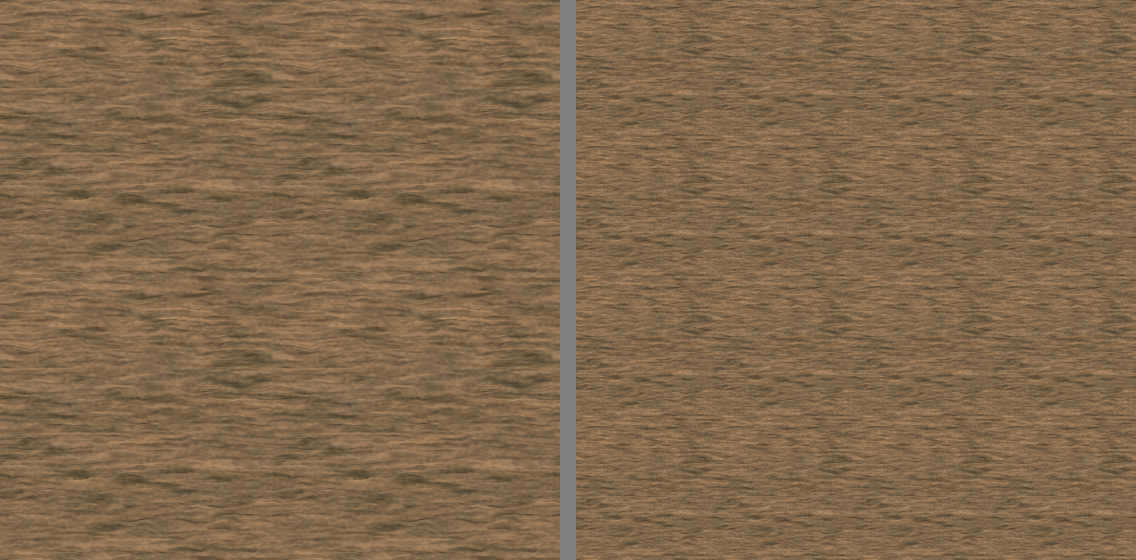
Left, the tile; right, the same tile 2 across and 2 down.
Write a three.js fragment shader that draws this texture.

```glsl
// Weathered brown wood with horizontal grain: layers of stretched, wrapping noise
// give faint bands, thin fibres and short dark streaks, and terraced noise lit from
// above gives split edges. Every layer has whole cell counts, so the surface tiles.
varying vec2 vUv;

const float REPEATS = 2.0;               // copies of the board across the canvas
const vec3 DARK_WOOD = vec3(0.40, 0.33, 0.24);
const vec3 LIGHT_WOOD = vec3(0.60, 0.48, 0.35);
const vec3 GREY_SHIFT = vec3(-0.014, 0.0, 0.014);

// Noise cells per board, across and up
const vec2 WAVE_CELLS = vec2(5.0, 12.0);
const vec2 RIPPLE_CELLS = vec2(17.0, 30.0);
const vec2 JAG_CELLS = vec2(50.0, 64.0);
const vec2 BAND_CELLS = vec2(2.0, 12.0);
const vec2 PATCH_CELLS = vec2(6.0, 36.0);
const vec2 FIBRE_CELLS = vec2(8.0, 80.0);
const vec2 FINE_CELLS = vec2(20.0, 122.0);
const vec2 GRAIN_CELLS = vec2(84.0, 128.0);
const vec2 STREAK_CELLS = vec2(8.0, 54.0);
const vec2 RIDGE_CELLS = vec2(8.0, 46.0);
const vec2 CHIP_CELLS = vec2(15.0, 76.0);

// Strength of each layer in the tone, 0 = dark wood and 1 = light wood
const float BASE_TONE = 0.60;
const float BAND = 0.22;
const float PATCH = 0.34;
const float FIBRE = 0.52;
const float FINE = 0.62;
const float GRAIN = 0.42;
const float STREAK = 0.42;
const float RELIEF = 0.48;

const float WAVE_HEIGHT = 0.014;
const float RIPPLE_HEIGHT = 0.009;
const float JAG_HEIGHT = 0.004;
const float LIGHT_STEP = 0.004;
const float EDGE_SOFTNESS = 0.10;

float hash(vec2 p) {
  vec3 q = fract(p.xyx * 0.1031);
  q += dot(q, q.yzx + 33.33);
  return fract((q.x + q.y) * q.z);
}

// One row of wrapping noise, slid by a random amount to hide the columns
float rowNoise(float x, float row, float cells, float seed) {
  vec2 key = vec2(37.0, 91.0) * seed;
  float t = (x + hash(vec2(row, 7.0) + key.yx)) * cells;
  float i = floor(t);
  float f = smoothstep(0.0, 1.0, t - i);
  float a = hash(vec2(mod(i, cells), row) + key);
  float b = hash(vec2(mod(i + 1.0, cells), row) + key);
  return mix(a, b, f);
}

// Wrapping noise from 0 to 1, blended between neighbouring rows
float noise(vec2 p, vec2 cells, float seed) {
  float y = p.y * cells.y;
  float row = floor(y);
  float low = rowNoise(p.x, mod(row, cells.y), cells.x, seed);
  float high = rowNoise(p.x, mod(row + 1.0, cells.y), cells.x, seed);
  return mix(low, high, smoothstep(0.0, 1.0, y - row));
}

// Noise centred on zero
float signedNoise(vec2 p, vec2 cells, float seed) {
  return noise(p, cells, seed) - 0.5;
}

// Flat layers with steep edges, like split sheets of wood
float terrace(vec2 p, vec2 cells, float seed) {
  return smoothstep(-EDGE_SOFTNESS, EDGE_SOFTNESS, signedNoise(p, cells, seed));
}

float surfaceHeight(vec2 p) {
  return terrace(p, RIDGE_CELLS, 1.0) + 0.6 * terrace(p, CHIP_CELLS, 2.0);
}

void main() {
  // Bend the grain gently and roughen it
  vec2 p = vUv * REPEATS;
  p.y += WAVE_HEIGHT * signedNoise(p, WAVE_CELLS, 5.0);
  p.y += RIPPLE_HEIGHT * signedNoise(p, RIPPLE_CELLS, 6.0);
  p.y += JAG_HEIGHT * signedNoise(p, JAG_CELLS, 3.0);

  // Tone bands and fibres
  float fine = signedNoise(p, FINE_CELLS, 10.0);
  float tone = BASE_TONE;
  tone += BAND * signedNoise(p, BAND_CELLS, 7.0);
  tone += PATCH * signedNoise(p, PATCH_CELLS, 8.0);
  tone += FIBRE * signedNoise(p, FIBRE_CELLS, 9.0);
  tone += FINE * fine;
  tone += GRAIN * signedNoise(p, GRAIN_CELLS, 11.0);

  // Dark streaks with frayed edges
  float streak = noise(p, STREAK_CELLS, 12.0) - 0.25 * fine;
  tone -= STREAK * smoothstep(0.62, 0.90, streak);

  // Light from above, stronger in some places
  float slope = surfaceHeight(p) - surfaceHeight(p + vec2(0.0, LIGHT_STEP));
  tone += RELIEF * slope * (0.4 + 1.2 * noise(p, WAVE_CELLS, 4.0));

  // Colour, a little greyer in places
  vec3 colour = mix(DARK_WOOD, LIGHT_WOOD, clamp(tone, -0.45, 1.35));
  colour += GREY_SHIFT * signedNoise(p, PATCH_CELLS, 13.0);
  gl_FragColor = vec4(colour, 1.0);
}
```
